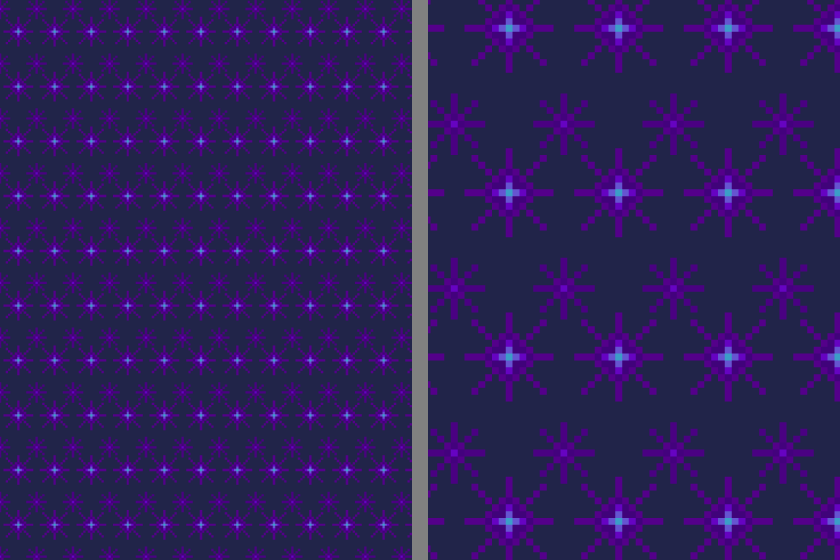
Left: the whole. Right: its middle third, enlarged.
This pattern is drawn by a Shadertoy shader. Its source:

```glsl
// Staggered rows of large and small pixel-art starbursts, violet on night blue.
#define CELLS_HIGH 245.3
#define TILE vec2(16.0, 24.0)
#define LARGE_CENTRE vec2(8.0, 13.9)
#define SMALL_OFFSET vec2(8.0, 14.0)
#define EDGE_SOFTNESS 1.3
#define NIGHT vec3(0.130, 0.142, 0.288)
#define INDIGO vec3(0.250, 0.010, 0.480)
#define PURPLE vec3(0.330, 0.000, 0.540)
#define VIOLET vec3(0.400, 0.010, 0.760)
#define LILAC vec3(0.400, 0.330, 0.820)
#define TEAL vec3(0.230, 0.620, 0.780)

const int SAMPLES = 4;

// Integer cell position relative to the nearest repeat of a centre, folded.
vec2 foldedCell(vec2 p, vec2 centre) {
    vec2 q = mod(p - centre + 0.5 * TILE, TILE) - 0.5 * TILE;
    return abs(floor(q + 0.5));
}

// Eight arms: axial ones up to one length, diagonal ones up to another.
bool onArms(vec2 cell, float axial, float diagonal) {
    float near = min(cell.x, cell.y);
    float far = max(cell.x, cell.y);
    return (near < 0.5 && far < axial + 0.5)
        || (far - near < 0.5 && far < diagonal + 0.5);
}

// Stepped diamond with a glowing core and long arms.
vec3 largeStar(vec2 cell, vec3 ground) {
    float ring = cell.x + cell.y;
    float axis = min(cell.x, cell.y);
    vec3 colour = ground;
    if (onArms(cell, 6.0, 5.0)) colour = PURPLE;
    if (ring < 4.5) colour = PURPLE;
    if (ring < 3.5) colour = INDIGO;
    if (ring < 2.5 && axis < 0.5) colour = VIOLET;
    if (ring < 1.5) colour = LILAC;
    if (ring < 0.5) colour = TEAL;
    return colour;
}

// Thin eight-armed star with a violet core.
vec3 smallStar(vec2 cell, vec3 ground) {
    float reach = max(cell.x, cell.y);
    vec3 colour = ground;
    if (onArms(cell, 4.0, 3.0)) colour = mix(INDIGO, PURPLE, 0.5);
    if (reach < 1.5) colour = mix(colour, INDIGO, 0.7);
    if (reach < 1.5 && cell.x * cell.y > 0.5) colour = PURPLE;
    if (reach < 0.5) colour = VIOLET;
    return colour;
}

vec3 starCloth(vec2 p) {
    vec3 colour = smallStar(foldedCell(p, LARGE_CENTRE + SMALL_OFFSET), NIGHT);
    return largeStar(foldedCell(p, LARGE_CENTRE), colour);
}

void mainImage(out vec4 fragColor, in vec2 fragCoord) {
    // Cell units, with rows counted from the top edge.
    float cellsPerPixel = CELLS_HIGH / iResolution.y;
    vec2 p = vec2(fragCoord.x, iResolution.y - fragCoord.y) * cellsPerPixel;

    // Box filter over slightly more than one pixel to smooth the steps.
    vec3 sum = vec3(0.0);
    for (int j = 0; j < SAMPLES; j++) {
        for (int i = 0; i < SAMPLES; i++) {
            vec2 jitter = (vec2(i, j) + 0.5) / float(SAMPLES) - 0.5;
            sum += starCloth(p + jitter * EDGE_SOFTNESS * cellsPerPixel);
        }
    }
    fragColor = vec4(sum / float(SAMPLES * SAMPLES), 1.0);
}
```
